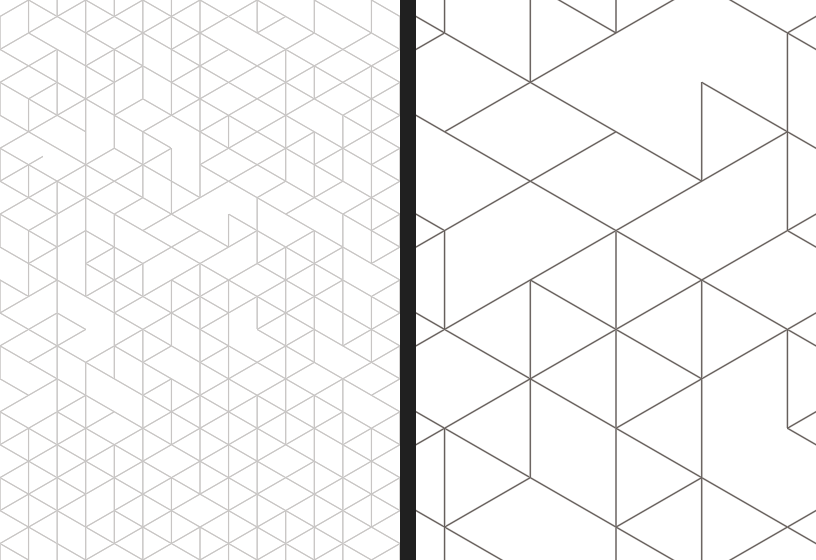
Left, the full canvas; right, a detail of the centre.
Write a WebGL 2 fragment shader that draws this pattern.

```glsl
#version 300 es
precision highp float;
// Hairline isometric grid of triangles, 14 columns by 17 rows, on white.
// Three families of parallel lines are cut into unit edges, and a hash
// erases some of them, so that triangles merge into larger parallelograms.

uniform vec2 u_resolution;
out vec4 fragColor;

const float COLUMNS = 14.0;
const float ROWS = 17.0;               // one row is one edge length
const float COLUMN_WIDTH = 0.8660254;  // in edge lengths
const float LINE_WIDTH = 0.0105;       // in edge lengths
const vec3 PAPER = vec3(1.0);
const vec3 INK = vec3(0.15, 0.11, 0.09);

// Share of erased edges: vertical, rising, falling
const vec3 ERASED_LOW = vec3(0.14, 0.07, 0.02);
const vec3 ERASED_HIGH = vec3(0.42, 0.30, 0.07);
const float DENSE_BELOW = 3.0;         // rows from the bottom, nearly whole
const float SPARSE_ABOVE = 7.0;
const float RIGHT_SIDE_RATE = 0.65;    // fewer gaps towards the right
const vec2 HALF_EDGE = vec2(11.0, 1.0); // rising edge that stops midway
const uint SEED = 29u;

float hash(vec2 id, uint family) {
    uvec2 v = uvec2(ivec2(id) + 64);
    uint h = v.x * 73856093u ^ v.y * 19349663u ^ (family + SEED) * 83492791u;
    h = (h ^ (h >> 16)) * 73244475u;
    h = (h ^ (h >> 15)) * 73244475u;
    h ^= h >> 16;
    return float(h >> 8) / 16777216.0;
}

// Filtered coverage of a hairline at a signed distance
float hairline(float dist, float pixel) {
    float halfWidth = 0.5 * LINE_WIDTH;
    return smoothstep(-pixel, pixel, dist + halfWidth)
         - smoothstep(-pixel, pixel, dist - halfWidth);
}

// 1 where an edge is kept; middle is its centre in columns and rows
float kept(vec2 id, vec2 middle, int family) {
    float openness = smoothstep(DENSE_BELOW, SPARSE_ABOVE, middle.y);
    float rate = mix(ERASED_LOW[family], ERASED_HIGH[family], openness);
    rate *= mix(1.0, RIGHT_SIDE_RATE, middle.x / COLUMNS);
    return step(rate, hash(id, uint(family)));
}

float verticalEdges(vec2 grid, float pixel) {
    float column = round(grid.x);
    float stagger = 0.5 * mod(column + 1.0, 2.0);
    float row = floor(grid.y - stagger);
    float keep = kept(vec2(column, row), vec2(column, row + stagger + 0.5), 0);
    // Both outer borders show every second edge
    if (column < 0.5 || column > COLUMNS - 0.5) keep = mod(row, 2.0);
    return keep * hairline((grid.x - column) * COLUMN_WIDTH, pixel);
}

// slope is +0.5 for rising and -0.5 for falling lines
float slantedEdges(vec2 grid, float slope, float pixel) {
    float level = grid.y - slope * grid.x - 0.5;
    float line = round(level);
    float column = floor(grid.x);
    vec2 id = vec2(line, column);
    float centre = column + 0.5;
    vec2 middle = vec2(centre, line + 0.5 + slope * centre);
    float keep = kept(id, middle, slope > 0.0 ? 1 : 2);
    if (slope > 0.0 && id == HALF_EDGE) keep = step(grid.x, centre);
    return keep * hairline((level - line) * COLUMN_WIDTH, pixel);
}

void main() {
    vec2 grid = gl_FragCoord.xy / u_resolution * vec2(COLUMNS, ROWS);
    float pixel = ROWS / u_resolution.y;

    float ink = verticalEdges(grid, pixel);
    ink = max(ink, slantedEdges(grid, 0.5, pixel));
    ink = max(ink, slantedEdges(grid, -0.5, pixel));

    fragColor = vec4(mix(PAPER, INK, ink), 1.0);
}
```
